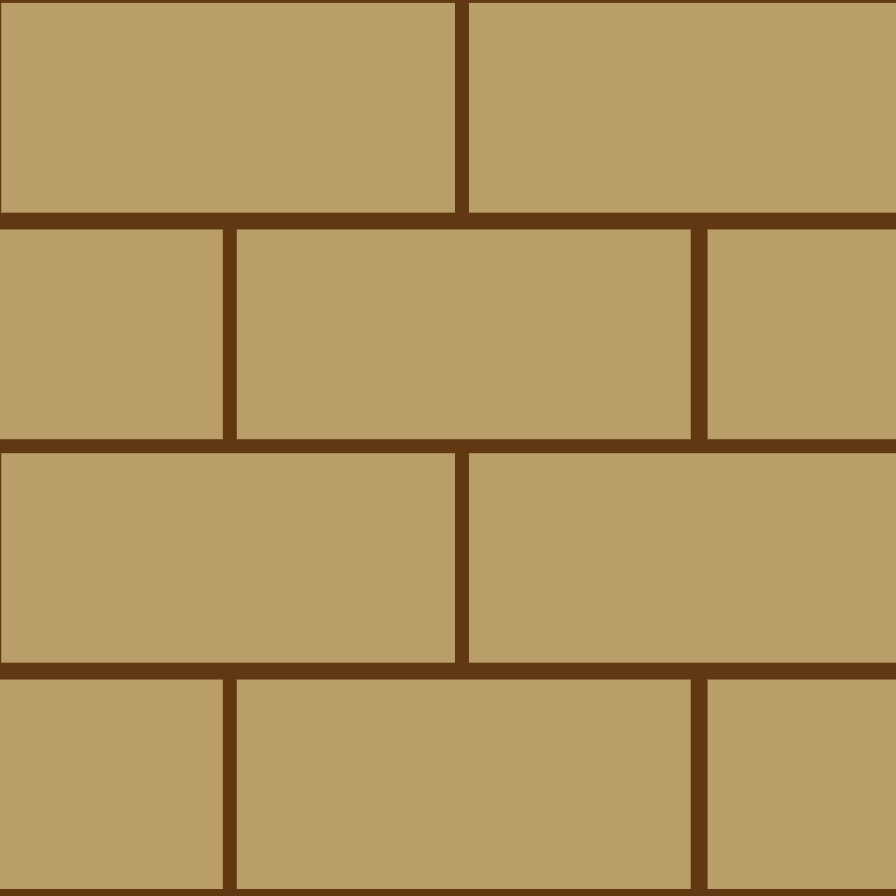
Give the GLSL for this pattern, as a Shadertoy shader.

```glsl
// Flat running-bond brick wall: four courses of two bricks, alternate courses
// shifted by half a brick, with dark mortar joints of slightly uneven width.
// Each joint is an antialiased band on a wrapped axis, so the wall tiles.

// Coverage of a band around center, on an axis that wraps at 1.
float joint(float x, float center, float halfWidth, float pixel) {
    float d = abs(fract(x - center + 0.5) - 0.5);
    return clamp((halfWidth - d) / pixel + 0.5, 0.0, min(1.0, 2.0 * halfWidth / pixel));
}

void mainImage(out vec4 fragColor, in vec2 fragCoord) {
    vec2 uv = fragCoord / iResolution.xy;
    vec2 pixel = 1.0 / iResolution.xy;
    float down = 1.0 - uv.y;

    // Bed joints between the courses, top to bottom
    float mortar = joint(down, 0.2467, 0.0094, pixel.y);
    mortar = max(mortar, joint(down, 0.4980, 0.0078, pixel.y));
    mortar = max(mortar, joint(down, 0.7490, 0.0094, pixel.y));
    mortar = max(mortar, joint(down, 0.9977, 0.0055, pixel.y));

    // Upright joints; course changes fall inside the bed joints
    bool shifted = mod(floor(down * 4.0), 2.0) > 0.5;
    vec2 centers = shifted ? vec2(0.2565, 0.7803) : vec2(0.0007, 0.5156);
    vec2 halfWidths = shifted ? vec2(0.0078, 0.0094) : vec2(0.0007, 0.0078);
    mortar = max(mortar, joint(uv.x, centers.x, halfWidths.x, pixel.x));
    mortar = max(mortar, joint(uv.x, centers.y, halfWidths.y, pixel.x));

    vec3 brickColor = vec3(0.73, 0.62, 0.41);
    vec3 mortarColor = vec3(0.38, 0.22, 0.07);
    fragColor = vec4(mix(brickColor, mortarColor, mortar), 1.0);
}
```
